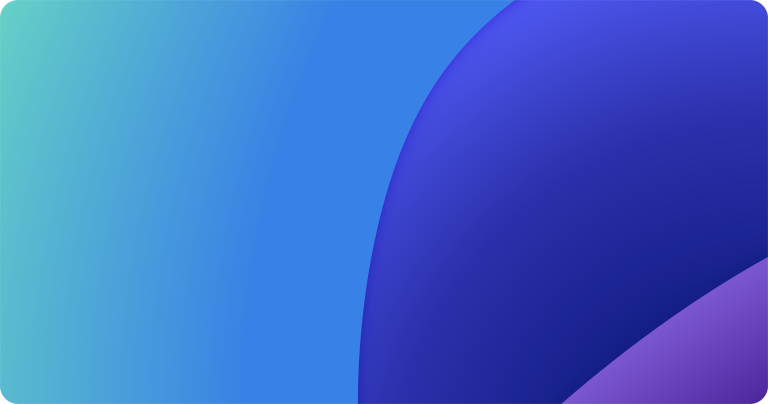
Reproduce this background procedurally as a Shadertoy shader.

```glsl
// Rounded card with a teal to blue field, a curved indigo sheet and a purple corner.

// Coverage of a shape from its signed distance (positive inside).
float cover(float dist, float pixel) {
    return smoothstep(-0.7 * pixel, 0.7 * pixel, dist);
}

// Signed distance to the indigo sheet, positive to the right of its edge.
float sheetDistance(vec2 p) {
    float edge = 0.886 + 0.25 * p.y * p.y + 0.139 * pow(p.y, 6.0);
    float slope = 0.5 * p.y + 0.834 * pow(p.y, 5.0);
    return (p.x - edge) / sqrt(1.0 + slope * slope);
}

// Signed distance to the purple corner, positive below its edge.
float cornerDistance(vec2 p) {
    float t = p.x - 1.389;
    float slope = 0.867 - 0.61 * t;
    return (0.867 * t - 0.305 * t * t - p.y) / sqrt(1.0 + slope * slope);
}

// Signed distance to the rounded card, positive inside.
float cardDistance(vec2 p, vec2 size, float radius) {
    vec2 q = abs(p - 0.5 * size) - 0.5 * size + radius;
    return radius - length(max(q, 0.0)) - min(max(q.x, q.y), 0.0);
}

// Teal fades to flat blue along a bowed front.
vec3 fieldColor(vec2 p) {
    float teal = (0.614 + 0.23 * p.y * p.y - p.x) / 0.844;
    return mix(vec3(0.22, 0.505, 0.90), vec3(0.40, 0.82, 0.775), clamp(teal, 0.0, 1.0));
}

// Radial indigo shading with a saturated rim and a shadow by the corner.
vec3 sheetColor(vec2 p, float rimDist, float cornerDist) {
    float r = length(p - vec2(1.90, -0.24));
    vec3 navy = vec3(0.08, 0.12, 0.53);
    vec3 color = mix(navy, vec3(0.17, 0.19, 0.67), clamp((r - 0.5) / 0.45, 0.0, 1.0));
    color = mix(color, vec3(0.30, 0.34, 0.93), clamp((r - 0.95) / 0.41, 0.0, 1.0));
    vec3 rim = mix(vec3(0.11, 0.14, 0.68), vec3(0.24, 0.20, 0.90), p.y);
    color = mix(color, rim, 0.7 * exp(-max(rimDist, 0.0) / 0.016));
    return mix(color, vec3(0.07, 0.11, 0.50), 0.6 * exp(min(cornerDist, 0.0) / 0.02));
}

void mainImage(out vec4 fragColor, in vec2 fragCoord) {
    // One unit is the canvas height.
    float pixel = 1.0 / iResolution.y;
    vec2 p = fragCoord * pixel;
    vec2 size = iResolution.xy * pixel;

    float sheet = sheetDistance(p);
    float corner = cornerDistance(p);

    vec3 color = mix(fieldColor(p), sheetColor(p, sheet, corner), cover(sheet, pixel));
    vec3 purple = mix(vec3(0.48, 0.34, 0.82), vec3(0.30, 0.15, 0.61), clamp(corner / 0.31, 0.0, 1.0));
    color = mix(color, purple, cover(corner, pixel));

    // White outside the rounded card.
    color = mix(vec3(1.0), color, cover(cardDistance(p, size, 0.045), pixel));
    fragColor = vec4(color, 1.0);
}
```
